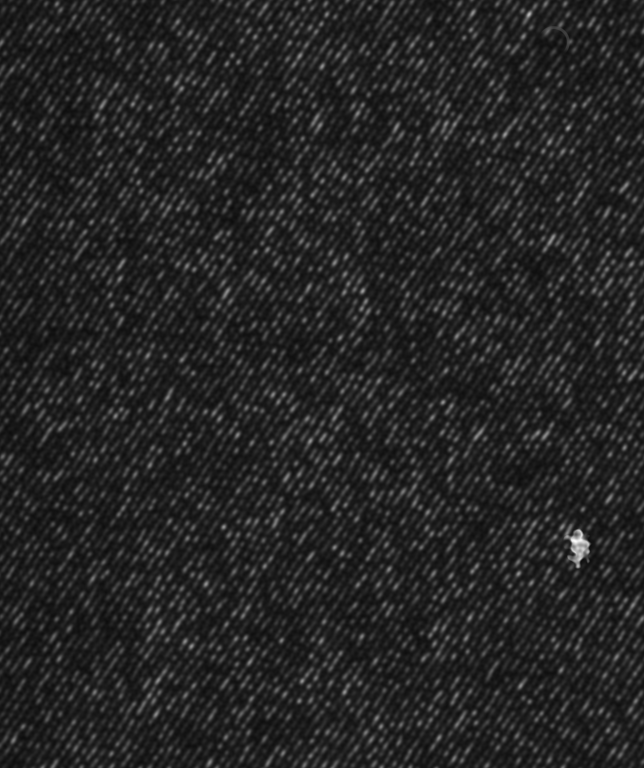
A WebGL 2 fragment shader for this texture:

```glsl
#version 300 es
precision highp float;
// Dark twill cloth: steep diagonal ridges built from soft, jittered stitches
// of uneven brightness, with cloudy wear, faint vertical thread streaks,
// one pale fleck and a thin curl of lint. Lengths are in canvas heights.

uniform vec2 u_resolution;
out vec4 fragColor;

const float TWILL_ANGLE   = 0.98;              // ridge direction, radians
const vec2  STITCH_PITCH  = vec2(0.0104, 0.0125); // across, along the ridge
const vec2  STITCH_SIGMA  = vec2(0.21, 0.31);  // softness, in pitches
const vec2  STITCH_JITTER = vec2(0.22, 0.45);
const float GROUND        = 0.074;             // grey between the ridges
const float STITCH_DIM    = 0.07;
const float STITCH_RANGE  = 0.30;
const float WARP          = 0.003;
const float GRAIN         = 0.035;
const vec2  FLECK_POS     = vec2(0.753, 0.289);
const vec2  FLECK_SIZE    = vec2(0.015, 0.024);
const vec2  LINT_POS      = vec2(0.721, 0.945);
const float LINT_RADIUS   = 0.019;

vec3 hash3(vec2 p) {
    vec3 q = fract(p.xyx * vec3(0.1031, 0.1030, 0.0973));
    q += dot(q, q.yxz + 33.33);
    return fract((q.xxy + q.yzz) * q.zyx);
}

float cornerSlope(vec2 cell, vec2 offset) {
    float a = 6.2832 * hash3(cell + 71.0).x;
    return dot(vec2(cos(a), sin(a)), offset);
}

// Gradient noise, roughly -0.7 to 0.7
float gradientNoise(vec2 p) {
    vec2 i = floor(p), f = p - i;
    vec2 w = f * f * f * (f * (f * 6.0 - 15.0) + 10.0);
    vec2 e = vec2(1.0, 0.0);
    return mix(mix(cornerSlope(i, f), cornerSlope(i + e, f - e), w.x),
               mix(cornerSlope(i + e.yx, f - e.yx),
                   cornerSlope(i + 1.0, f - 1.0), w.x), w.y);
}

// Sum of the soft stitches around a point
float twill(vec2 p) {
    vec2 along = vec2(cos(TWILL_ANGLE), sin(TWILL_ANGLE));
    vec2 across = vec2(along.y, -along.x);
    vec2 q = vec2(dot(p, across), dot(p, along)) / STITCH_PITCH;
    float light = 0.0;
    for (int i = -1; i <= 1; i++) {
        float row = floor(q.x) + float(i);
        float slide = hash3(vec2(row, 5.0)).x;
        float base = floor(q.y + slide);
        for (int j = -1; j <= 1; j++) {
            vec2 id = vec2(row, base + float(j));
            vec3 h = hash3(id + 200.0);
            vec3 k = hash3(id + 613.0);
            vec2 center = id + 0.5 + (h.xy - 0.5) * STITCH_JITTER;
            vec2 sigma = STITCH_SIGMA * vec2(1.0, mix(0.75, 1.2, k.x));
            vec2 d = (q + vec2(0.0, slide) - center) / sigma;
            float glow = STITCH_DIM + STITCH_RANGE * h.z * h.z;
            glow += 0.14 * smoothstep(0.93, 1.0, k.y);
            light += glow * exp(-0.5 * dot(d, d));
        }
    }
    return light;
}

// Cloudy wear, thread streaks and a darker left side
float wear(vec2 p) {
    float m = 1.0 + 0.28 * gradientNoise(p * 8.0 + 3.0);
    m += 0.40 * gradientNoise(p * 27.0 + 40.0);
    m += 0.25 * gradientNoise(vec2(p.x * 62.0, p.y * 4.0) + 90.0);
    return m * mix(0.84, 1.03, smoothstep(0.0, 0.25, p.x));
}

void main() {
    vec2 p = gl_FragCoord.xy / u_resolution.y;
    float pixel = 1.0 / u_resolution.y;

    // Cloth
    vec2 bend = vec2(gradientNoise(p * 7.0 + 11.0), gradientNoise(p * 7.0 + 57.0));
    float shade = wear(p);
    float grey = GROUND * mix(1.0, shade, 0.5) + twill(p + WARP * bend) * shade;
    grey += GRAIN * gradientNoise(p * 190.0);

    // Pale fleck with a shadow below it
    vec2 d = p - FLECK_POS;
    float shadow = exp(-3.0 * dot(d + vec2(-0.006, 0.012), d + vec2(-0.006, 0.012)) / 0.0012);
    grey *= 1.0 - 0.45 * shadow;
    float ragged = length(d / FLECK_SIZE) + 0.9 * gradientNoise(p * 95.0 + 8.0);
    float soft = 0.15 + pixel / FLECK_SIZE.x;
    float fleck = 1.0 - smoothstep(0.85 - soft, 0.85 + soft, ragged);
    float fleckGrey = 0.72 + 0.55 * gradientNoise(p * 130.0 + 20.0);
    grey = mix(grey, fleckGrey, fleck);

    // Curl of lint
    vec2 c = p - LINT_POS;
    float curl = 1.0 - smoothstep(0.0008, 0.0016 + pixel, abs(length(c) - LINT_RADIUS));
    curl *= smoothstep(-0.2, 0.4, dot(normalize(c + 1e-5), vec2(0.6, 0.8)));
    grey = mix(grey, 0.34, 0.55 * curl);

    fragColor = vec4(vec3(clamp(grey, 0.0, 1.0)), 1.0);
}
```
